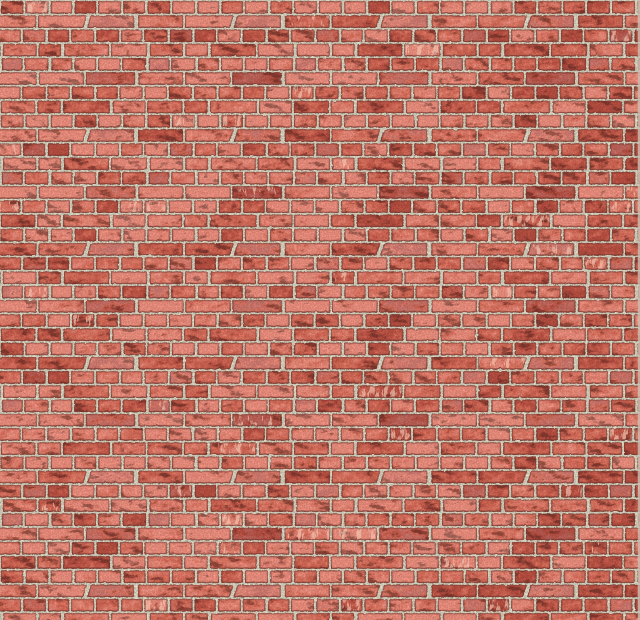
A Shadertoy shader for this texture:

```glsl
float hash(vec2 p) {
    vec3 q = fract(p.xyx * 0.1031);
    q += dot(q, q.yzx + 33.33);
    return fract((q.x + q.y) * q.z);
}

// Cellular noise: distance to the nearest scattered point
float cells(vec2 p) {
    vec2 base = floor(p);
    float nearest = 2.0;
    for (int j = -1; j <= 1; j++)
    for (int i = -1; i <= 1; i++) {
        vec2 c = base + vec2(i, j);
        vec2 q = c + vec2(hash(c), hash(c + 57.0));
        nearest = min(nearest, distance(p, q));
    }
    return nearest;
}

// Layered sines for soft stains
float stains(vec2 p) {
    float sum = 0.0, amp = 0.5;
    for (int i = 0; i < 4; i++) {
        sum += amp * sin(p.x + 1.7 * sin(p.y)) * sin(p.y + 1.3 * sin(p.x));
        p = mat2(1.5, 1.1, -1.1, 1.5) * p + 2.3;
        amp *= 0.6;
    }
    return sum;
}

// Courses cycle: headers, stretchers, headers, mixed
int brickCount(int row) {
    int kind = row % 4;
    return kind == 1 ? 3 : kind == 3 ? 4 : 6;
}

// Position and half width of vertical joint k at height v in its course
vec2 joint(int k, int row, float v) {
    int kind = row % 4, n = brickCount(row), i = (k + n) % n;
    float x = 26.5 + 29.33 * float(i) + (kind == 0 ? 3.0 : 0.0);
    if (kind == 1) x = vec3(46, 103, 163)[i];
    if (kind == 3) x = vec4(1, 45, 74, 133)[i];
    float h = hash(vec2(i * 7 + 3, row % 8 * 5));
    float gap = 1.3 + 0.8 * h * h;
    x += 2.6 * (h - 0.5);
    // One course in eight has wide, leaning joints
    if (row % 8 == 1 && i > 0) {
        gap += 1.1;
        if (i == 1) x += 2.0 + (8.5 - v) * 0.32;
    }
    return vec2(x + 176.0 * float(k < 0 ? -1 : k / n), gap);
}

void mainImage(out vec4 fragColor, in vec2 fragCoord) {
    // Canvas is 768 by 744 units, measured downward
    vec2 uv = fragCoord / iResolution.xy;
    vec2 p = vec2(uv.x, 1.0 - uv.y) * vec2(768, 744);
    float soft = 768.0 / iResolution.x;
    int row = int(p.y / 17.08), n = brickCount(row);
    float v = p.y - float(row) * 17.08 - 0.3;
    float tile = floor(p.x / 176.0), x = p.x - tile * 176.0;

    // Find the joints on either side
    int k = -2;
    vec2 left = joint(k, row, v), right = joint(k + 1, row, v);
    for (int i = 0; i < 9; i++) {
        if (right.x > x) break;
        k++;
        left = right;
        right = joint(k + 1, row, v);
    }
    float a = left.x + left.y, b = right.x - right.y;
    vec2 id = vec2(tile * float(n) + float(k), row);
    vec2 repeatId = vec2((k + n) % n, row % 8);
    float own = hash(id + 11.0), shared = hash(repeatId * 3.0 + 5.0);

    // Rounded brick with rough, chipped edges
    float grain = cells(p / 2.3), pits = cells(p / 6.0 + 40.0);
    float stain = stains(p * vec2(0.10, 0.17) + shared * 20.0);
    vec2 q = abs(vec2(x - 0.5 * (a + b), v - 8.54));
    q -= vec2(0.5 * (b - a), 7.3) - 1.4;
    float d = length(max(q, 0.0)) + min(max(q.x, q.y), 0.0) - 1.4;
    d += 0.8 * (grain - 0.45) + 1.3 * smoothstep(0.65, 1.0, pits);
    d += 0.25 * sin(p.x * 0.6 + own * 9.0);

    // Fired clay, lighter and darker bricks
    float tone = 0.5 * shared + 0.5 * own + 0.25 * stain;
    tone += 0.22 * (pits - 0.5) - 0.16 * smoothstep(0.55, 1.0, uv.x);
    vec3 clay = mix(vec3(0.68, 0.29, 0.24), vec3(0.80, 0.40, 0.33), smoothstep(0.05, 0.38, tone));
    clay = mix(clay, vec3(0.88, 0.53, 0.47), smoothstep(0.3, 0.68, tone));
    clay = mix(clay, vec3(0.70, 0.40, 0.38), 0.6 * step(0.8, hash(repeatId + 23.0)) * smoothstep(-0.4, 0.4, stain));
    clay *= 1.0 + 0.20 * (grain - 0.45);

    // Soot patches and pale scuffs
    clay *= 1.0 - 0.28 * smoothstep(0.25, 0.7, -stain);
    float scuff = step(0.95, hash(id + 71.0)) * smoothstep(0.0, 0.5, stains(p * vec2(0.35, 0.12)));
    clay = mix(clay, vec3(0.95, 0.77, 0.69), 0.7 * scuff);

    // Burnt rim, heavier along the lower and left edges
    float rim = smoothstep(-2.3, -0.2, d);
    float lower = smoothstep(9.0, 15.0, v) + 0.5 * smoothstep(4.0, 0.0, x - a);
    clay = mix(clay, vec3(0.43, 0.19, 0.16), rim * clamp(0.45 + 0.25 * lower + 0.2 * stain, 0.0, 0.9));

    // Sandy mortar with contact shadow
    vec3 mortar = vec3(0.80, 0.78, 0.71) * (0.90 + 0.22 * grain);
    mortar = mix(vec3(0.58, 0.49, 0.43), mortar, smoothstep(-0.2, 1.1, d));
    vec3 color = mix(clay, mortar, smoothstep(-0.5 * soft, 0.5 * soft, d));

    // Pale strip on the right border
    color = mix(color, vec3(0.80, 0.75, 0.69), 0.8 * smoothstep(764.5, 766.0, p.x));
    fragColor = vec4(color, 1.0);
}
```
